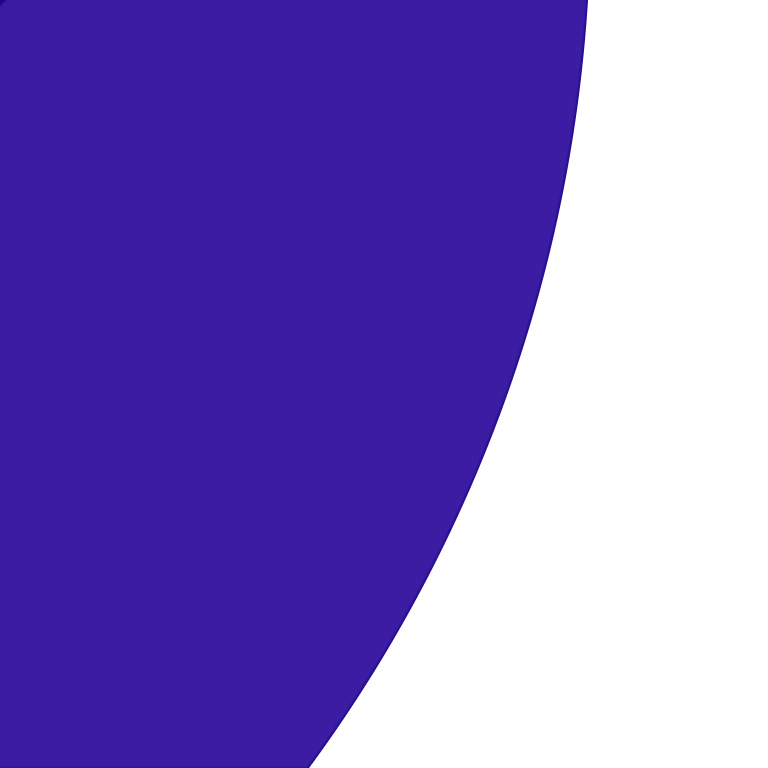
Write a Shadertoy shader that draws this background.

```glsl
// A large violet disc with a thin dark rim, cut by the canvas, on white.

#define DISC_CENTER vec2(-1.1151, 1.1172)
#define DISC_RADIUS 1.8844
#define RIM_WIDTH 0.005
#define RIM_STRENGTH 0.75
#define CORNER_SIZE 0.011
#define BASE_WIDTH 0.003
#define BASE_STRENGTH 0.4
#define VIOLET vec3(0.231, 0.110, 0.635)
#define DARK_VIOLET vec3(0.11, 0.02, 0.54)
#define PAPER vec3(1.0)

// Coverage of the region where the distance is negative
float coverage(float distanceToEdge, float pixel) {
    return clamp(0.5 - distanceToEdge / pixel, 0.0, 1.0);
}

void mainImage(out vec4 fragColor, in vec2 fragCoord) {
    vec2 uv = fragCoord / iResolution.xy;
    float pixel = 1.0 / min(iResolution.x, iResolution.y);

    float disc = length(uv - DISC_CENTER) - DISC_RADIUS;

    // Soft dark rim just inside the disc
    float shade = RIM_STRENGTH * smoothstep(-RIM_WIDTH, 0.0, disc);

    // Small dark cut in the upper left corner
    float corner = uv.x + (1.0 - uv.y);
    shade = max(shade, 1.0 - smoothstep(0.5 * CORNER_SIZE, CORNER_SIZE, corner));

    // Faint dark line along the base
    shade = max(shade, BASE_STRENGTH * (1.0 - smoothstep(0.0, BASE_WIDTH, uv.y)));

    // Disc over the white ground
    vec3 fill = mix(VIOLET, DARK_VIOLET, shade);
    vec3 color = mix(PAPER, fill, coverage(disc, pixel));
    fragColor = vec4(color, 1.0);
}
```
